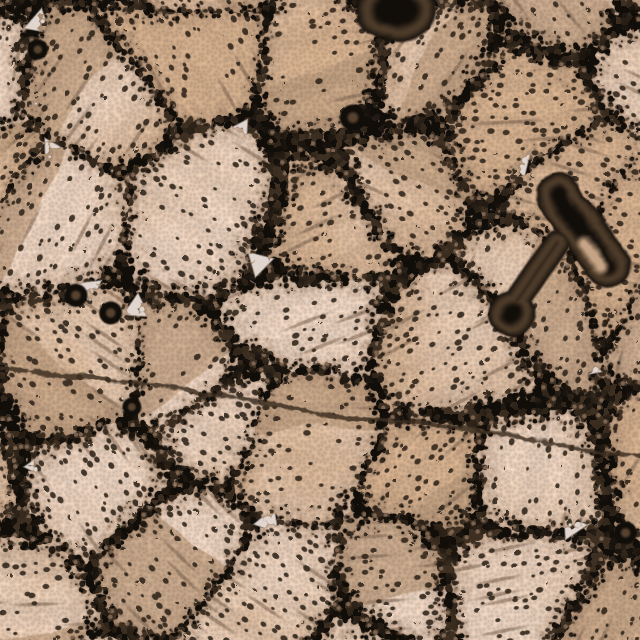
This texture is drawn by a Shadertoy shader. Its source:

```glsl
const float GRAINS = 5.2;           // grains across the canvas
const float WARP = 0.11;            // bend of the grain outlines
const float SEAM = 0.042;           // half width of the dark seams, in grains
const float SEAM_VARIATION = 0.055;
const float CORNER_ROUNDING = 0.07;
const float ROUGHNESS = 0.12;
const float PIT_DENSITY = 0.16;
const vec3 PALE = vec3(0.87, 0.78, 0.71);
const vec3 TAN = vec3(0.78, 0.645, 0.52);
const vec3 BROWN = vec3(0.57, 0.46, 0.37);
const vec3 UMBER = vec3(0.24, 0.185, 0.13);
const vec3 SOOT = vec3(0.065, 0.05, 0.035);
const vec3 GLINT = vec3(0.88, 0.84, 0.81);

struct Grain { vec2 id; vec2 offset; float edge; };

vec2 hash2(vec2 p) {
    vec3 q = fract(p.xyx * vec3(0.1031, 0.1030, 0.0973));
    q += dot(q, q.yzx + 33.33);
    return fract((q.xx + q.yz) * q.zy);
}

mat2 rotation(float a) {
    return mat2(cos(a), sin(a), -sin(a), cos(a));
}

// Layered sines, roughly -1 to 1
float waves(vec2 p) {
    float sum = 0.0, amplitude = 0.5;
    for (int i = 0; i < 4; i++) {
        sum += amplitude * sin(p.x + 1.7 * sin(p.y));
        p = rotation(1.1) * p * 1.9 + 2.3;
        amplitude *= 0.55;
    }
    return sum;
}

// Cellular noise: offset to the nearest point, its distance, its random id
vec4 cellular(vec2 p) {
    vec2 cell = floor(p);
    vec4 best = vec4(0.0, 0.0, 9.0, 0.0);
    for (int y = -1; y <= 1; y++)
    for (int x = -1; x <= 1; x++) {
        vec2 c = cell + vec2(x, y);
        vec2 v = p - c - 0.1 - 0.8 * hash2(c);
        float d = length(v);
        if (d < best.z) best = vec4(v, d, hash2(c + 91.0).x);
    }
    return best;
}

// Voronoi grain with a distance to its border that rounds the corners
Grain findGrain(vec2 p) {
    Grain g = Grain(vec2(0.0), vec2(9.0), 0.0);
    vec2 cell = floor(p);
    for (int y = -1; y <= 1; y++)
    for (int x = -1; x <= 1; x++) {
        vec2 c = cell + vec2(x, y);
        vec2 v = c + 0.05 + 0.9 * hash2(c) - p;
        if (dot(v, v) < dot(g.offset, g.offset)) { g.id = c; g.offset = v; }
    }
    float sum = 0.0;
    for (int y = -2; y <= 2; y++)
    for (int x = -2; x <= 2; x++) {
        if (x == 0 && y == 0) continue;
        vec2 c = g.id + vec2(x, y);
        vec2 v = c + 0.05 + 0.9 * hash2(c) - p;
        float d = dot(0.5 * (v + g.offset), normalize(v - g.offset));
        sum += exp(-d / CORNER_ROUNDING);
    }
    g.edge = -CORNER_ROUNDING * log(sum);
    return g;
}

float capsule(vec2 p, vec2 a, vec2 b, float radius) {
    vec2 ab = b - a;
    return length(p - a - ab * clamp(dot(p - a, ab) / dot(ab, ab), 0.0, 1.0)) - radius;
}

vec3 grainColor(vec2 uv, Grain g, float edge) {
    vec2 tone = hash2(g.id + 40.0), kind = hash2(g.id + 71.0);
    vec2 local = rotation(6.283 * tone.x) * uv;
    vec3 color = mix(TAN, PALE, smoothstep(0.1, 0.9, tone.y + 0.25 * waves(uv * 11.0)));

    // Twin halves and faint parallel bands
    float side = (rotation(6.283 * tone.x) * g.offset).y;
    color = mix(color, TAN * 0.91, 0.8 * step(0.5, kind.x) * smoothstep(-0.01, 0.01, side));
    color *= 1.0 + 0.035 * waves(vec2(local.y * 95.0, local.x * 6.0));

    // Scratches, mottling and stained rims
    vec4 scratch = cellular(local * vec2(6.0, 65.0));
    color = mix(color, BROWN * 0.85, 0.6 * step(scratch.w, 0.15 + 0.3 * kind.y) * smoothstep(0.3, 0.08, scratch.z));
    color *= 0.93 + 0.2 * cellular(uv * 150.0).z;
    color = mix(color, BROWN, 0.75 * exp(-22.0 * max(edge, 0.0)));

    // Pits in rows, crowding towards the rim
    vec4 pit = cellular(local * vec2(62.0, 82.0));
    float density = PIT_DENSITY + 0.22 * kind.y * kind.y + 0.5 * exp(-11.0 * max(edge, 0.0));
    float size = 0.17 + 0.2 * fract(pit.w * 37.0);
    return mix(color, UMBER * 0.8, 0.9 * step(pit.w, density) * smoothstep(size + 0.1, size - 0.1, pit.z));
}

vec3 matrixColor(vec2 uv) {
    vec4 crumb = cellular(uv * 105.0);
    vec3 color = mix(SOOT, UMBER, smoothstep(0.25, 0.9, crumb.w + 0.25 * waves(uv * 30.0)));
    color = mix(color, BROWN * 0.85, step(0.86, crumb.w) * smoothstep(0.5, 0.2, crumb.z));

    // Bright angular shards
    vec4 shard = cellular(uv * 10.0 + 4.0);
    float d = -1.0;
    for (int i = 0; i < 3; i++) {
        float a = 2.1 * float(i) + 6.283 * fract(shard.w * 53.0);
        d = max(d, dot(shard.xy, vec2(cos(a), sin(a))) - 0.07 - 0.05 * float(i));
    }
    return mix(color, GLINT, step(shard.w, 0.3) * smoothstep(0.02, -0.02, d));
}

vec3 addBubbles(vec3 color, vec2 uv) {
    // Small scattered rings
    vec4 b = cellular(uv * 7.0 + 2.0);
    float radius = 0.09 + 0.07 * fract(b.w * 29.0);
    vec3 inside = mix(UMBER * 1.4, SOOT, smoothstep(0.2, 0.6, b.z / radius));
    color = mix(color, inside, step(b.w, 0.17) * smoothstep(0.018, -0.018, b.z - radius));

    // Large joined droplets with a glint
    vec2 p = uv + 0.003 * waves(uv * 50.0);
    float d = capsule(p, vec2(0.872, 0.694), vec2(0.95, 0.585), 0.035);
    d = min(d, capsule(p, vec2(0.87, 0.62), vec2(0.80, 0.52), 0.02));
    d = min(d, length(p - vec2(0.80, 0.51)) - 0.036);
    d = min(d, length((p - vec2(0.62, 0.985)) * vec2(0.8, 1.0)) - 0.05);
    vec3 drop = mix(SOOT, UMBER * 1.25, smoothstep(0.016, 0.0, abs(d + 0.013)));
    float glint = capsule(p, vec2(0.915, 0.62), vec2(0.94, 0.585), 0.008);
    drop = mix(drop, TAN, smoothstep(0.01, -0.005, glint));
    return mix(color, drop, smoothstep(0.003, -0.003, d));
}

void mainImage(out vec4 fragColor, in vec2 fragCoord) {
    vec2 uv = fragCoord / iResolution.y;
    vec2 bend = vec2(waves(uv * 9.0), waves(uv * 9.0 + 17.0));
    Grain g = findGrain(uv * GRAINS + WARP * bend);

    // Ragged seams of uneven width
    float rough = cellular(uv * 95.0).z + cellular(uv * 46.0 + 7.0).z - 0.8;
    float edge = g.edge + ROUGHNESS * rough - SEAM - SEAM_VARIATION * waves(uv * 7.0 + 3.0);
    vec3 color = mix(matrixColor(uv), grainColor(uv, g, edge), smoothstep(-0.018, 0.018, edge));

    // Long crack across the grains
    float crack = abs(uv.y - mix(0.427, 0.29, uv.x) - 0.008 * waves(uv * 12.0));
    color = mix(color, UMBER, 0.85 * smoothstep(0.005, 0.001, crack - 0.004 * rough));

    fragColor = vec4(addBubbles(color, uv), 1.0);
}
```
